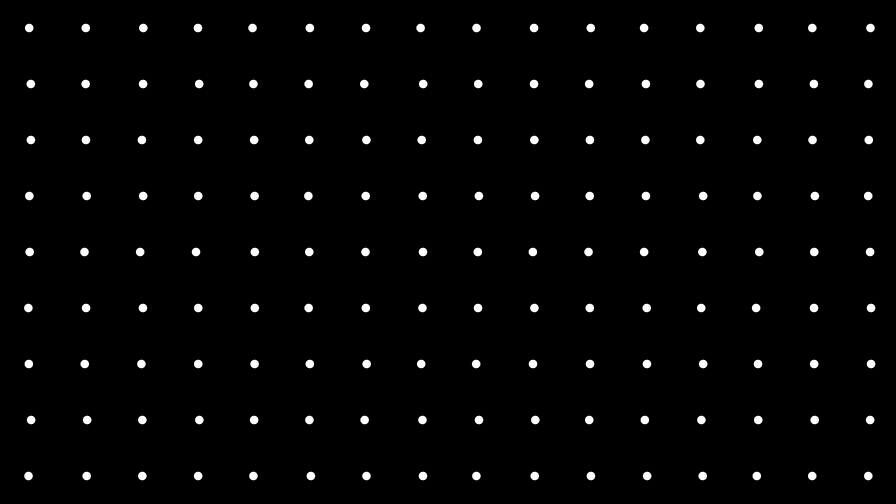
This pattern is drawn by a Shadertoy shader. Its source:

```glsl
// A regular grid of small white dots on black, one dot per cell.
// Each dot is a circle distance function, nudged sideways by a hash of its
// cell; whole cells and dots well inside them make the canvas tile.

#define GRID vec2(16.0, 9.0)      // cells across and down
#define DOT_RADIUS 0.076          // in cell heights
#define MAX_SHIFT 0.06            // largest sideways nudge, in cells
#define DOT_COLOR vec3(1.0)
#define BACK_COLOR vec3(0.0)

float hash(vec2 cell) {
    vec3 p = fract(vec3(cell.xyx) * 0.1031);
    p += dot(p, p.yzx + 33.33);
    return fract((p.x + p.y) * p.z);
}

void mainImage(out vec4 fragColor, in vec2 fragCoord) {
    // Cell index, wrapped so the grid repeats beyond the canvas
    vec2 gridPos = fragCoord / iResolution.xy * GRID;
    vec2 cell = mod(floor(gridPos), GRID);

    // Offset from the nudged dot centre, in cell heights
    vec2 offset = fract(gridPos) - 0.5;
    offset.x -= MAX_SHIFT * hash(cell + 1.0);
    vec2 cellSize = iResolution.xy / GRID;
    offset.x *= cellSize.x / cellSize.y;

    // Circle with an edge one pixel wide
    float edgeDistance = length(offset) - DOT_RADIUS;
    float coverage = clamp(0.5 - edgeDistance * cellSize.y, 0.0, 1.0);

    fragColor = vec4(mix(BACK_COLOR, DOT_COLOR, coverage), 1.0);
}
```
